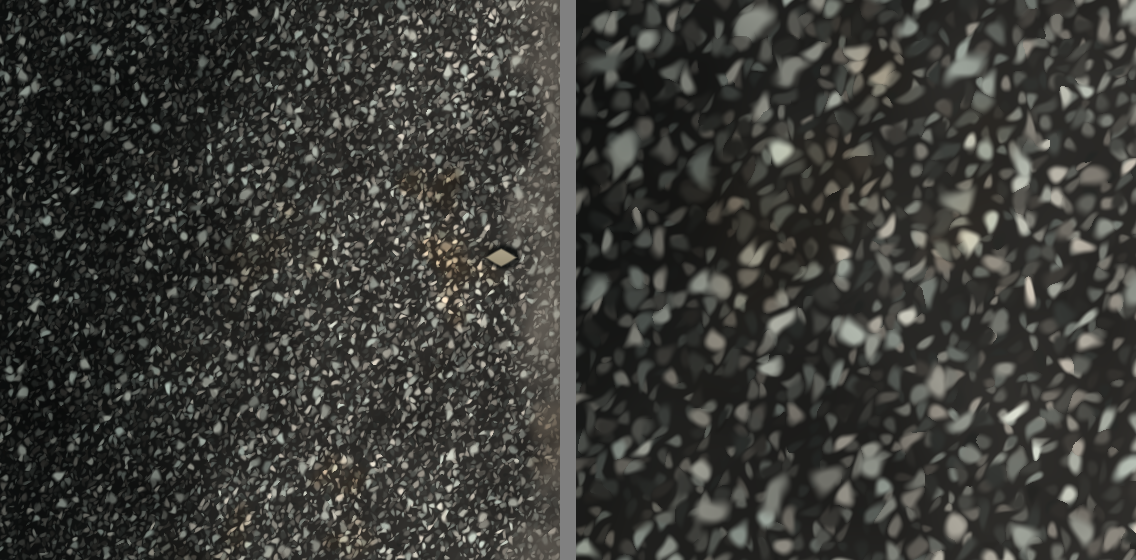
Left: the whole. Right: its middle third, enlarged.
This texture is drawn by a Shadertoy shader. Its source:

```glsl
// Dark worn asphalt: soft leaning grit, pale chips, and a shadow lifting toward the right.

const float FINE_CELLS = 98.0;     // grains across the canvas, per layer
const float MEDIUM_CELLS = 68.0;
const float CHIP_CELLS = 46.0;
const float FINE_AMOUNT = 0.90;    // share of cells that hold a grain
const float MEDIUM_AMOUNT = 0.72;
const float CHIP_AMOUNT = 0.10;
const float LEAN = 1.08;           // main direction of the grains, radians
const float LEAN_SPREAD = 1.5;
const float WARP = 0.0016;         // bending of the grain outlines
const float MOTTLE = 0.24;         // strength of the broad patches

const vec3 TAR_SHADE = vec3(0.047, 0.054, 0.052);
const vec3 TAR_LIT = vec3(0.172, 0.167, 0.157);
const vec3 COOL_TINT = vec3(0.93, 1.02, 0.97);
const vec3 WARM_TINT = vec3(1.04, 1.00, 0.93);
const vec3 RUST_TINT = vec3(1.10, 0.99, 0.87);
const vec3 DUST = vec3(0.43, 0.405, 0.37);
const vec3 STONE = vec3(0.67, 0.63, 0.53);
const vec2 STONE_CENTER = vec2(0.895, 0.540);
const vec2 STONE_SIZE = vec2(0.030, 0.019);

vec4 hash4(vec2 cell) {
    vec4 p = fract(cell.xyxy * vec4(0.1031, 0.1030, 0.0973, 0.1099));
    p += dot(p, p.wzxy + 33.33);
    return fract((p.xxyz + p.yzzw) * p.zywx);
}

mat2 rotation(float angle) {
    float c = cos(angle), s = sin(angle);
    return mat2(c, -s, s, c);
}

// Layered sines, roughly -1 to 1
float cloud(vec2 p) {
    float sum = 0.0, weight = 0.5;
    for (int i = 0; i < 5; i++) {
        p = rotation(1.3) * p * 1.55 + 2.7;
        sum += weight * sin(p.x + 1.4 * sin(p.y * 0.8)) * cos(p.y);
        weight *= 0.75;
    }
    return sum;
}

// One layer of rounded grains: x = coverage, y = brightness seed, z = tint seed
vec3 grains(vec2 uv, float cells, float amount) {
    vec2 p = uv * cells;
    vec3 best = vec3(0.0);
    for (int j = -1; j <= 1; j++) {
        for (int i = -1; i <= 1; i++) {
            vec2 cell = floor(p) + vec2(i, j);
            vec4 place = hash4(cell + cells * 1.7);
            vec4 look = hash4(cell + cells * 3.1 + 57.0);
            vec2 q = p - cell - mix(vec2(0.1), vec2(0.9), place.yz);
            q = rotation(LEAN + (look.x - 0.5) * LEAN_SPREAD) * q;
            q /= vec2(mix(0.32, 0.58, look.y), mix(0.22, 0.38, look.z));
            float wobble = sin(3.0 * atan(q.y, q.x + 1e-5) + 6.28 * place.w);
            float edge = length(q) * (1.0 + 0.10 * wobble);
            float mask = (1.0 - smoothstep(0.40, 1.35, edge)) * step(place.x, amount);
            if (mask > best.x) best = vec3(mask, look.w, place.w);
        }
    }
    return best;
}

vec3 tint(float seed, float light) {
    return mix(COOL_TINT, WARM_TINT, clamp(seed * 0.8 + light * 0.4 - 0.1, 0.0, 1.0));
}

void mainImage(out vec4 fragColor, in vec2 fragCoord) {
    vec2 uv = fragCoord / iResolution.xy;

    // Broad light and mottling
    float mottle = cloud(uv * 9.0);
    float border = 0.32 + 0.26 * uv.y * uv.y + 0.07 * cloud(uv * 3.0 + 4.0);
    float light = smoothstep(-0.30, 0.34, uv.x - border);
    float patchGain = 1.0 + MOTTLE * mottle;

    // Bent coordinates make the grit less regular
    vec2 bent = uv + WARP * vec2(sin(uv.y * 190.0 + 3.0 * sin(uv.x * 83.0)),
                                 sin(uv.x * 210.0 + 3.0 * sin(uv.y * 71.0)));
    vec3 fine = grains(bent, FINE_CELLS, FINE_AMOUNT);
    vec3 medium = grains(bent + 0.37, MEDIUM_CELLS, MEDIUM_AMOUNT);
    vec3 chip = grains(bent + 0.71, CHIP_CELLS, CHIP_AMOUNT);

    // Tar, then grit from small to large
    vec3 color = mix(TAR_SHADE, TAR_LIT, light);
    float fineTone = mix(0.135, 0.355, light) * (0.40 + 1.15 * fine.y);
    color = mix(color, fineTone * tint(fine.z, light), fine.x);
    float mediumTone = mix(0.28, 0.52, light) * (0.35 + 1.25 * pow(medium.y, 1.5));
    color = mix(color, mediumTone * tint(medium.z, light), medium.x);
    float chipTone = mix(0.49, 0.64, light) * (0.75 + 0.45 * chip.y);
    color = mix(color, chipTone * tint(chip.z * 0.7, light), chip.x);
    color *= patchGain;

    // Faint rust stains and the ragged dusty right margin
    float rust = smoothstep(0.25, 0.95, cloud(uv * 7.0 + 8.0)) * light;
    color *= mix(vec3(1.0), RUST_TINT, rust);
    float dust = smoothstep(0.90, 1.0, uv.x + 0.06 * mottle);
    color = mix(color, DUST * patchGain, 0.55 * dust);

    // A single pale stone in its dark socket
    vec2 q = (uv - STONE_CENTER) / STONE_SIZE;
    float socket = length((q - vec2(0.15, 0.05)) * vec2(0.92, 0.82));
    color = mix(color, TAR_SHADE, 0.85 * (1.0 - smoothstep(0.70, 1.15, socket)));
    float facet = length(vec2(dot(abs(q), vec2(0.90, 0.80)), 0.55 * q.y));
    color = mix(color, STONE * (0.95 + 0.08 * q.y), 1.0 - smoothstep(0.66, 0.94, facet));

    fragColor = vec4(clamp(color, 0.0, 1.0), 1.0);
}
```
